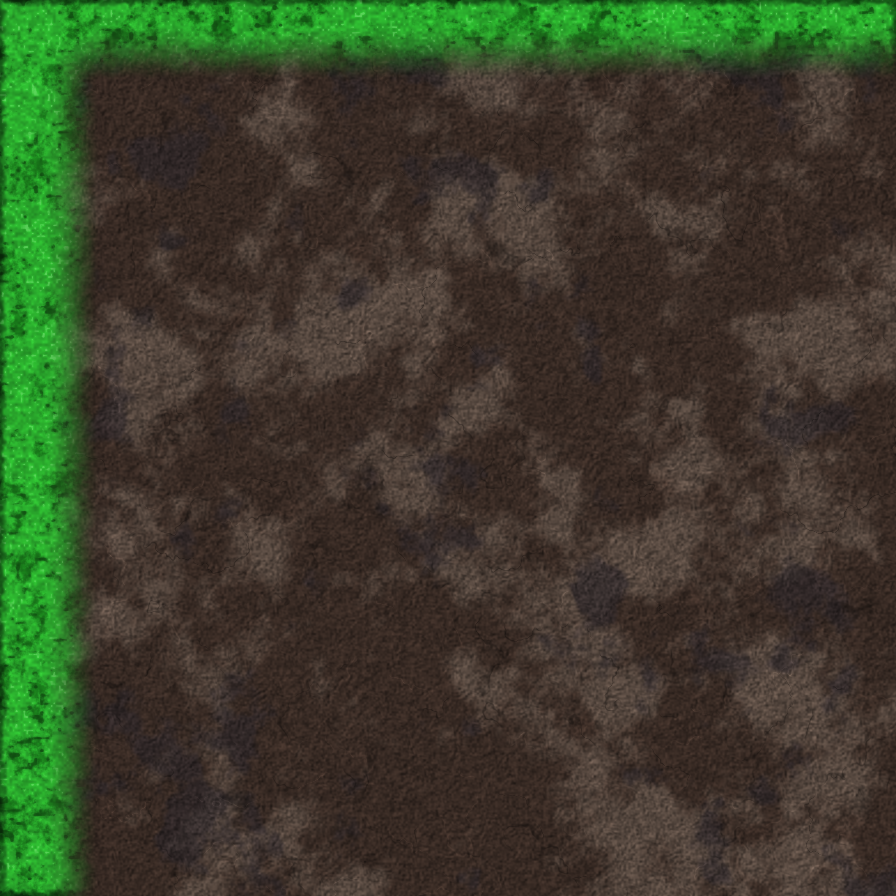
This texture is drawn by a WebGL 2 fragment shader. Its source:

```glsl
#version 300 es
precision highp float;
// Mottled brown soil with a soft strip of grass along the left and top edges.
// Soil: rough layered noise, broken fibres and embossed grain; grass: tufts and
// flecks, blended over the soil by the distance to a rounded inner corner.
uniform vec2 u_resolution;
out vec4 outColor;

// Layout, as fractions of the canvas
const vec2  GRASS_WIDTH   = vec2(0.079, 0.058);  // left strip, top strip
const float CORNER_RADIUS = 0.035;
const float FADE          = 0.032;
const float RIM           = 0.008;

// Soil
const vec3  SOIL        = vec3(0.232, 0.175, 0.148);
const vec3  SOIL_PALE   = vec3(0.345, 0.290, 0.255);
const vec3  SOIL_DAMP   = vec3(0.165, 0.142, 0.155);
const float PATCH_SCALE = 13.0;
const float DAMP_SCALE  = 15.0;
const float FIBRE_SCALE = 19.0;
const float GRAIN_SCALE = 230.0;
const float GRAIN_DEPTH = 0.42;
const float SPECK_SCALE = 390.0;
const float SPECK_DEPTH = 0.36;

// Grass
const vec3  GRASS       = vec3(0.165, 0.670, 0.175);
const vec3  GRASS_DARK  = vec3(0.090, 0.440, 0.095);
const vec3  GRASS_PALE  = vec3(0.450, 0.860, 0.440);
const float TUFT_SCALE  = 48.0;
const float FLECK_SCALE = 330.0;

float hash(vec2 cell) {
    uvec2 k = uvec2(ivec2(cell)) * uvec2(1597334673u, 3812015801u);
    uint h = k.x ^ k.y;
    h = (h ^ (h >> 16)) * 2146121005u;
    h = (h ^ (h >> 15)) * 2221713035u;
    return float((h ^ (h >> 16)) >> 8) / 16777216.0;
}

float noise(vec2 p) {
    vec2 cell = floor(p), f = fract(p);
    f = f * f * (3.0 - 2.0 * f);
    return mix(mix(hash(cell), hash(cell + vec2(1, 0)), f.x),
               mix(hash(cell + vec2(0, 1)), hash(cell + vec2(1, 1)), f.x), f.y);
}

// Roughness is the gain from one octave to the next
float fbm(vec2 p, float roughness) {
    const mat2 turn = mat2(1.6, 1.2, -1.2, 1.6);
    float sum = 0.0, total = 0.0, gain = 1.0;
    for (int i = 0; i < 5; i++) {
        sum += gain * noise(p);
        total += gain;
        p = turn * p + 17.3;
        gain *= roughness;
    }
    return sum / total;
}

float grain(vec2 p) {
    vec2 bend = vec2(noise(p * 60.0), noise(p * 60.0 + 71.0)) * 0.008;
    vec2 g = (p + bend) * GRAIN_SCALE;
    return 0.6 * noise(g) + 0.4 * noise(g.yx * 1.7 + 9.0);
}

// Thin broken lines along the level curves of a warped noise
float fibres(vec2 p, float seed) {
    vec2 warp = vec2(fbm(p * 14.0 + seed, 0.6), fbm(p * 14.0 + seed + 29.0, 0.6));
    float level = abs(noise(p * FIBRE_SCALE + 2.6 * warp + seed) - 0.5);
    return smoothstep(0.04, 0.0, level) * smoothstep(0.48, 0.75, noise(p * 31.0 + seed));
}

vec3 soil(vec2 p) {
    float mottle = fbm(p * PATCH_SCALE + 3.0, 0.62);
    float damp = fbm(p * DAMP_SCALE + 41.0, 0.55);
    vec3 color = mix(SOIL * 0.93, SOIL_PALE, 0.92 * smoothstep(0.43, 0.68, mottle));
    color = mix(color, SOIL_DAMP, 0.65 * smoothstep(0.61, 0.74, damp));
    color *= 1.0 - 0.24 * fibres(p, 5.0) + 0.17 * fibres(p, 83.0);

    // Embossed grain, lit from the upper left, with fine specks
    vec2 toLight = vec2(-0.0020, 0.0020);
    float relief = grain(p) - grain(p + toLight);
    float speck = noise(p * SPECK_SCALE) - 0.5;
    float clump = noise(p * 120.0 + 7.0) - 0.5;
    return color * (1.0 + GRAIN_DEPTH * relief + SPECK_DEPTH * speck + 0.16 * clump);
}

vec3 grass(vec2 p) {
    float tuft = fbm(p * TUFT_SCALE, 0.65);
    float fleck = noise(p * FLECK_SCALE);
    float blade = noise(p * vec2(150.0, 210.0) + 5.0);
    vec3 color = mix(GRASS_DARK, GRASS, smoothstep(0.24, 0.50, tuft));
    color *= 0.76 + 0.26 * fleck + 0.24 * blade;
    color = mix(color, GRASS_PALE, 0.6 * smoothstep(0.72, 0.95, fleck) * smoothstep(0.45, 0.65, tuft));
    return mix(color, GRASS_DARK * 0.6, 0.7 * smoothstep(0.3, 0.1, blade) * smoothstep(0.58, 0.4, tuft));
}

void main() {
    vec2 p = gl_FragCoord.xy / u_resolution;
    vec2 fromCorner = vec2(p.x, 1.0 - p.y);

    // Signed distance, positive inside the grass
    vec2 e = GRASS_WIDTH + CORNER_RADIUS - fromCorner;
    float inside = length(max(e, 0.0)) + min(max(e.x, e.y), 0.0) - CORNER_RADIUS;
    inside += 0.010 * (fbm(p * 40.0, 0.5) - 0.5);
    float cover = smoothstep(-FADE, FADE, inside);

    // Dark rim on the outer sides of the strip
    vec2 border = min(p, 1.0 - p);
    float rim = smoothstep(RIM, 0.0, min(border.x, border.y) + 0.006 * (noise(p * 150.0) - 0.5));
    vec3 turf = grass(p) * (1.0 - 0.5 * rim);

    vec3 ground = soil(p) * (1.0 - 0.15 * smoothstep(-0.05, 0.0, inside));
    outColor = vec4(mix(ground, turf, cover), 1.0);
}
```
